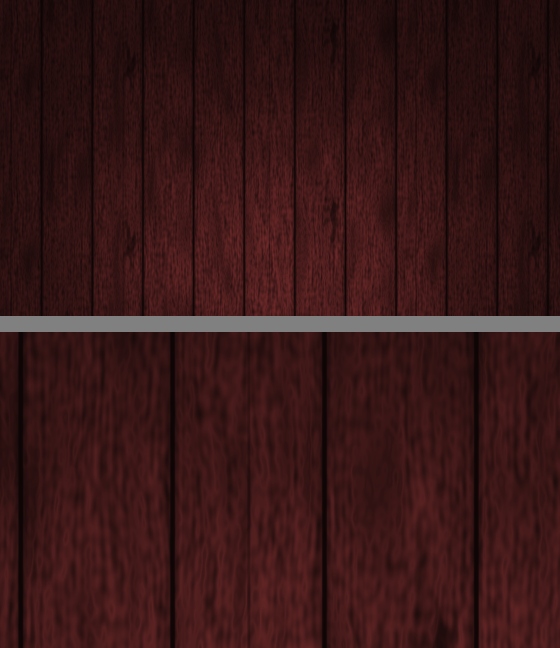
Top, the full canvas; bottom, a detail of the centre.
Reproduce this texture procedurally as a Shadertoy shader.

```glsl
// Dark red wooden planks, lit softly from the lower middle.
// Stretched, wrapping gradient noise gives each board its fibres, figure and wear;
// the grain repeats every eight boards across and every TILE_HEIGHT upwards.

const float PLANK_WIDTH = 0.1602;   // in canvas heights
const float FIRST_SEAM = 0.132;
const float TILE_HEIGHT = 0.567;
const float PLANKS_PER_TILE = 8.0;
const vec3 WOOD_TINT = vec3(1.0, 0.375, 0.378);
const vec3 SEAM_COLOR = vec3(0.045, 0.016, 0.018);

float hash(vec2 p) {
    vec3 q = fract(p.xyx * vec3(0.1031, 0.1030, 0.0973));
    q += dot(q, q.yzx + 33.33);
    return fract((q.x + q.y) * q.z);
}

// Dot product of a random unit gradient with the offset from its lattice corner
float corner(vec2 cell, vec2 period, vec2 offset) {
    float angle = 6.2832 * hash(mod(cell, period));
    return dot(vec2(cos(angle), sin(angle)), offset);
}

// Gradient noise over board coordinates, wrapping once per tile
float grain(vec2 board, vec2 frequency) {
    vec2 p = board * frequency;
    vec2 period = frequency * vec2(PLANKS_PER_TILE, 1.0);
    vec2 i = floor(p), f = p - i;
    vec2 w = f * f * f * (f * (f * 6.0 - 15.0) + 10.0);
    vec2 e = vec2(1.0, 0.0);
    float low = mix(corner(i, period, f), corner(i + e, period, f - e), w.x);
    float high = mix(corner(i + e.yx, period, f - e.yx),
                     corner(i + 1.0, period, f - 1.0), w.x);
    return mix(low, high, w.y);
}

// Smooth-edged line: 1 at the centre, 0 beyond its half width
float lineMask(float distance, float halfWidth, float pixel) {
    return 1.0 - smoothstep(halfWidth - pixel, halfWidth + pixel, abs(distance));
}

// Brightness factor of the bare wood
float woodTone(vec2 board) {
    float bend = grain(board, vec2(2.0, 3.0));
    vec2 bent = board + vec2(0.08 * bend, 0.0);
    float fibres = grain(bent, vec2(27.0, 8.0));
    float strands = grain(bent, vec2(12.0, 3.0));
    float pores = grain(bent, vec2(23.0, 34.0));
    float rings = sin(40.0 * grain(board, vec2(2.0, 1.0)) + 22.0 * board.x);
    float figure = smoothstep(-0.1, 0.3, grain(board, vec2(1.0, 2.0)));
    float wear = 0.7 * grain(board, vec2(3.0, 3.0)) + 0.5 * strands;
    wear += 0.4 * fibres + 0.4 * pores;
    float tone = 1.03 + 0.44 * fibres + 0.24 * strands + 0.42 * pores;
    tone += 0.07 * rings * figure;
    return tone * (1.0 - 0.36 * smoothstep(0.12, 0.45, wear));
}

// Ragged dark knot, tall and narrow; takes the offset from its centre
float knotMask(vec2 offset, float ragged) {
    float radius = length(offset / vec2(0.13, 0.12)) + 1.5 * ragged;
    return 1.0 - smoothstep(0.3, 1.05, radius);
}

// Pool of light centred near the bottom edge
float lightLevel(vec2 uv) {
    vec2 d = (uv - vec2(0.5, 0.13)) / vec2(0.36, 0.55);
    return mix(0.128, 0.325, exp(-dot(d, d)));
}

void mainImage(out vec4 fragColor, in vec2 fragCoord) {
    vec2 uv = fragCoord / iResolution.xy;
    vec2 p = fragCoord / iResolution.y;
    float pixel = 1.0 / iResolution.y;

    // Board number and position within the board
    float across = (p.x - FIRST_SEAM) / PLANK_WIDTH;
    float id = floor(across);
    float local = across - id;
    float kind = mod(id, PLANKS_PER_TILE);
    float up = p.y / TILE_HEIGHT;

    // Wood with a slightly different tone and grain offset on each board
    vec2 board = vec2(across, up + hash(vec2(kind, 7.0)));
    float tone = woodTone(board) * mix(0.95, 1.07, hash(vec2(kind, 3.0)));

    // Knots on every fourth board
    float hasKnot = 1.0 - step(0.5, abs(mod(kind, 4.0) - 1.0));
    float knotHeight = 0.42 + 0.03 * (kind - 1.0);
    vec2 fromKnot = vec2(local - 0.75, fract(up - knotHeight + 0.5) - 0.5);
    float ragged = grain(board, vec2(11.0, 12.0));
    tone *= 1.0 - 0.45 * hasKnot * knotMask(fromKnot, ragged);

    // Faint split along every third board
    float hasSplit = 1.0 - step(0.5, abs(mod(kind, 3.0) - 1.0));
    float splitPlace = 0.61 - 0.036 * (kind - 1.0);
    float split = lineMask((local - splitPlace) * PLANK_WIDTH, 0.0015, pixel);
    tone *= 1.0 - 0.3 * hasSplit * split;

    // Rounded board edges, a lit right-hand lip and the dark seam
    float fromSeam = (local - step(0.5, local)) * PLANK_WIDTH;
    tone *= 1.0 - 0.5 * exp(-abs(fromSeam) / 0.005);
    tone *= 1.0 + 0.14 * lineMask(fromSeam - 0.0085, 0.0018, pixel);
    float seam = lineMask(fromSeam, 0.0024, pixel);

    vec3 color = WOOD_TINT * lightLevel(uv) * tone;
    color = mix(color, SEAM_COLOR, 0.85 * seam);
    fragColor = vec4(clamp(color, 0.0, 1.0), 1.0);
}
```
